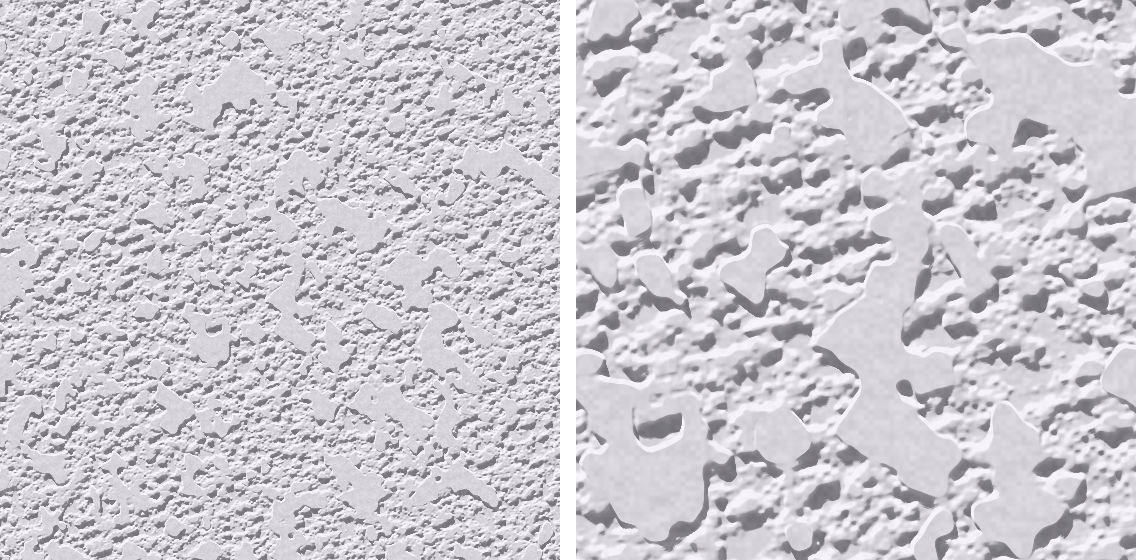
Left: the whole. Right: its middle third, enlarged.
Reproduce this texture procedurally as a Shadertoy shader.

```glsl
// Rough white stucco: a terraced noise relief with scattered smooth, flattened patches.
// The relief is lit at a grazing angle from the upper left; a short march
// toward the light adds the small cast shadows below each grain.

const vec2 TO_LIGHT = vec2(-0.371, 0.928);
const vec3 SHADE_COLOR = vec3(0.42, 0.41, 0.44);
const vec3 LIT_COLOR = vec3(0.965, 0.957, 0.98);
const float SHADOW_REACH = 0.016;  // shadow length of a full-height step
const int SHADOW_STEPS = 7;

float hash(vec2 p) {
    return fract(sin(dot(p, vec2(127.1, 311.7))) * 43758.5453);
}

float valueNoise(vec2 p) {
    vec2 cell = floor(p);
    vec2 f = fract(p);
    f = f * f * f * (f * (f * 6.0 - 15.0) + 10.0);
    float low = mix(hash(cell), hash(cell + vec2(1.0, 0.0)), f.x);
    float high = mix(hash(cell + vec2(0.0, 1.0)), hash(cell + vec2(1.0, 1.0)), f.x);
    return mix(low, high, f.y);
}

vec2 rotate(vec2 p, float angle) {
    float c = cos(angle);
    float s = sin(angle);
    return vec2(c * p.x - s * p.y, s * p.x + c * p.y);
}

// Layered noise; each octave is turned to hide the lattice
float grainNoise(vec2 p, float frequency) {
    float sum = 0.0;
    float weight = 0.52;
    for (int i = 0; i < 3; i++) {
        sum += weight * valueNoise(p * frequency + 17.3 * float(i));
        p = rotate(p, 0.9);
        frequency *= 1.85;
        weight *= 0.58;
    }
    return sum / 0.996;
}

// Coverage of the flattened patches, denser in the lower middle
float patchMask(vec2 p) {
    float shape = 0.7 * valueNoise(rotate(p, 0.6) * 27.0 + 5.0)
                + 0.3 * valueNoise(rotate(p, 1.3) * 72.0 + 31.0);
    float density = 0.18 * (valueNoise(p * 5.0 + 9.0) - 0.5);
    vec2 fromCluster = p - vec2(0.58, 0.36);
    density += 0.07 * exp(-9.0 * dot(fromCluster, fromCluster));
    return smoothstep(0.64, 0.69, shape + density);
}

float reliefHeight(vec2 p) {
    // Grains are slightly stretched across the light direction
    vec2 q = rotate(p, -0.38) * vec2(0.9, 1.2);
    float grain = smoothstep(0.28, 0.72, grainNoise(q, 70.0));
    float plateau = 0.84 + 0.14 * valueNoise(rotate(p, 0.4) * 95.0);
    return mix(0.88 * grain, plateau, patchMask(p));
}

float castShadow(vec2 p, float height) {
    float blocked = -1.0;
    for (int i = 1; i <= SHADOW_STEPS; i++) {
        float travel = 0.0115 * float(i) / float(SHADOW_STEPS);
        float rise = reliefHeight(p + TO_LIGHT * travel) - height;
        blocked = max(blocked, rise - travel / SHADOW_REACH);
    }
    return smoothstep(-0.03, 0.13, blocked);
}

void mainImage(out vec4 fragColor, in vec2 fragCoord) {
    vec2 p = fragCoord / iResolution.y;

    // Slope toward the light
    float height = reliefHeight(p);
    float facing = height - reliefHeight(p + TO_LIGHT * 0.002);
    float litTone = clamp(0.77 + 1.35 * facing, 0.35, 1.0);

    // Shadows keep a little ambient light on the higher grains
    float shadowTone = 0.10 + 0.26 * height;
    float tone = mix(litTone, shadowTone, castShadow(p, height));

    // Fine surface speckle
    tone += 0.10 * (valueNoise(p * 330.0) - 0.5);
    fragColor = vec4(mix(SHADE_COLOR, LIT_COLOR, clamp(tone, 0.0, 1.0)), 1.0);
}
```
